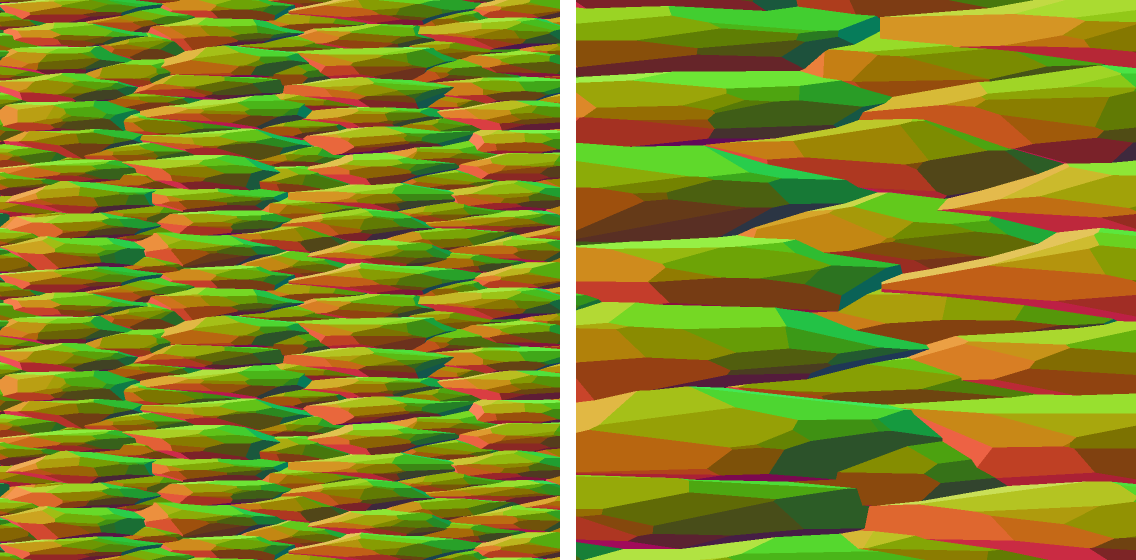
Left: the whole. Right: its middle third, enlarged.
This texture is drawn by a Shadertoy shader. Its source:

```glsl
const vec2 CELL = vec2(0.265, 0.0482);      // pitch of the stones
const float ROWS_PER_REPEAT = 10.0;
const vec2 JITTER = vec2(0.26, 0.30);       // random shift, in cells
const vec2 SIZE_MIN = vec2(0.43, 0.43);     // half size, in cells
const vec2 SIZE_MAX = vec2(0.54, 0.62);
const float SLANT = 0.035;
const int LAYERS = 3;
const float LAYER_DROP = 0.22;
const float LIFT = 0.16;
const int FACETS = 18;
const float FACET_SPREAD = 0.58;            // higher means flatter faces
const float STEEPEST = 0.965;
const float GOLDEN_ANGLE = 2.39996;
const vec3 GROUND_NORMAL = vec3(-0.15, 0.15, 0.97);
const int AA = 2;

vec3 hash3(vec3 p) {
    p = fract(p * vec3(0.1031, 0.1030, 0.0973));
    p += dot(p, p.yxz + 33.33);
    return fract((p.xxy + p.yxx) * p.zyx);
}

// Convex polyhedron around a unit sphere: xyz = facet normal, w = height
vec4 facetedStone(vec2 q, vec3 seed) {
    vec4 best = vec4(GROUND_NORMAL, 1e3);
    float turn = 6.2832 * seed.x;
    for (int k = 0; k < FACETS; k++) {
        float i = float(k);
        vec3 rnd = hash3(seed * 91.7 + i * 7.31 + 3.0);
        float angle = turn + i * GOLDEN_ANGLE + 1.1 * (rnd.x - 0.5);
        float rank = (i + 0.2 + 0.6 * rnd.y) / float(FACETS);
        float tilt = STEEPEST * pow(rank, FACET_SPREAD);
        vec3 n = vec3(tilt * cos(angle), tilt * sin(angle), sqrt(1.0 - tilt * tilt));
        float reach = mix(0.90, 1.04, rnd.z);
        float height = (reach - dot(n.xy, q)) / n.z;
        if (height < best.w) best = vec4(n, height);
    }
    return best;
}

// Highest stone at a point, over jittered overlapping layers
vec3 stoneNormal(vec2 uv) {
    vec4 top = vec4(GROUND_NORMAL, -0.25);
    for (int layer = 0; layer < LAYERS; layer++) {
        float depth = float(layer);
        vec2 grid = uv / CELL + depth * vec2(0.47, 0.5);
        vec2 base = floor(grid);
        for (int y = -1; y <= 1; y++)
        for (int x = -1; x <= 1; x++) {
            vec2 cell = base + vec2(x, y);
            vec3 id = vec3(cell.x, mod(cell.y, ROWS_PER_REPEAT), depth) + 11.0;
            vec3 place = hash3(id * 3.17);
            vec3 shape = hash3(id * 5.73 + 19.0);

            vec2 p = grid - cell - 0.5 - JITTER * (place.xy - 0.5);
            p.y -= (shape.z - 0.4) * SLANT * p.x * CELL.x / CELL.y;
            vec2 halfSize = mix(SIZE_MIN, SIZE_MAX, shape.xy);
            vec2 q = p / halfSize;
            if (max(abs(q.x), abs(q.y)) > 1.3) continue;

            vec4 stone = facetedStone(q, shape);
            if (stone.w < -0.15) continue;
            stone.w = stone.w * halfSize.y + LIFT * (place.z - 0.5) - LAYER_DROP * depth;
            if (stone.w > top.w) top = stone;
        }
    }
    return top.xyz;
}

// Red faces left, green faces up, blue grows with steepness
vec3 normalColor(vec3 n) {
    return 0.5 + 0.5 * normalize(n) * vec3(-1.0, 1.0, -1.0);
}

void mainImage(out vec4 fragColor, in vec2 fragCoord) {
    vec3 color = vec3(0.0);
    for (int j = 0; j < AA; j++)
    for (int i = 0; i < AA; i++) {
        vec2 offset = (vec2(i, j) + 0.5) / float(AA) - 0.5;
        color += normalColor(stoneNormal((fragCoord + offset) / iResolution.y));
    }
    fragColor = vec4(color / float(AA * AA), 1.0);
}
```
